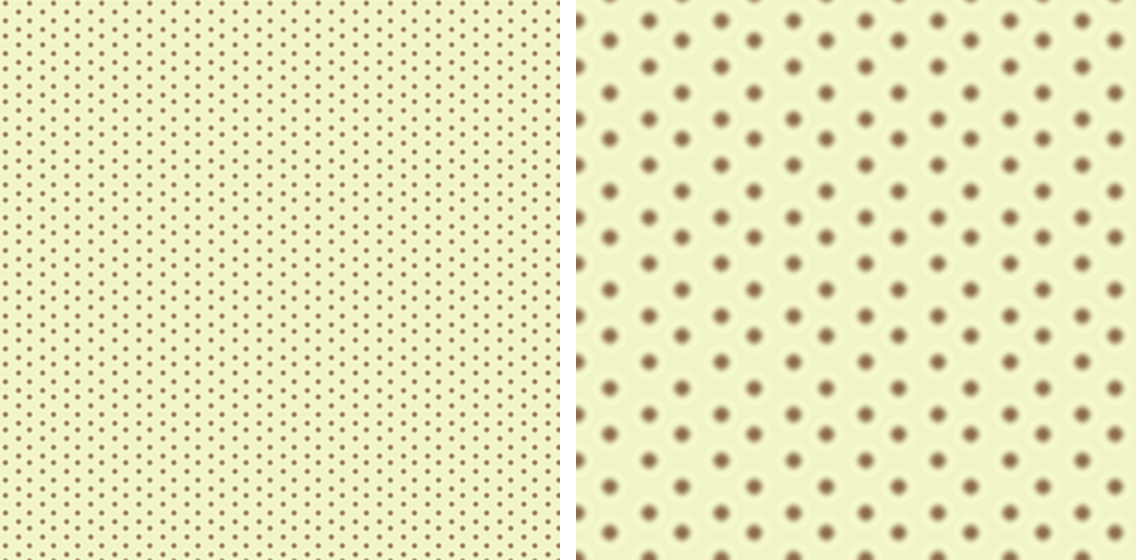
Left: the whole. Right: its middle third, enlarged.
Give the GLSL for this pattern, as a Shadertoy shader.

```glsl
// Small soft brown diamond dots in a staggered lattice on pale cream.
// Dots sit on alternate nodes of a grid whose steps snap to a 256-unit
// weave, which gives the slightly uneven spacing of rows and columns.

#define UNITS 256.0                  // weave units down the canvas
#define PITCH vec2(5.5, 3.75)        // mean column and row step, in units
#define ORIGIN vec2(2.5, 1.5)        // first dot, from the upper left
#define CORE_RADIUS 0.3
#define EDGE_RADIUS 1.9
#define DIAMOND 0.1                  // 0 = round dot, 1 = diamond
#define HALO 0.04                    // faint light rim around each dot
#define CREAM vec3(0.945, 0.957, 0.780)
#define BROWN vec3(0.550, 0.425, 0.290)

// Centre of a lattice node, snapped to whole weave units.
vec2 nodeCentre(vec2 node) {
    return ORIGIN + ceil(node * PITCH - 0.001);
}

// Ink of one dot: a soft core, then a slight negative rim.
float dotInk(vec2 offset, float pixelSize) {
    vec2 a = abs(offset);
    float radius = mix(length(a), a.x + a.y, DIAMOND);
    float soften = 0.5 * max(pixelSize - 0.5, 0.0);
    float core = 1.0 - smoothstep(CORE_RADIUS - soften, EDGE_RADIUS + soften, radius);
    float rim = smoothstep(1.7, 2.3, radius) * (1.0 - smoothstep(2.3, 3.0, radius));
    return core - HALO * rim;
}

void mainImage(out vec4 fragColor, in vec2 fragCoord) {
    // Weave coordinates, measured from the upper left corner.
    float pixelSize = UNITS / iResolution.y;
    vec2 p = vec2(fragCoord.x, iResolution.y - fragCoord.y) * pixelSize;
    vec2 nearest = floor((p - ORIGIN) / PITCH + 0.5);

    // Add up the dots on the nearby even nodes.
    float ink = 0.0;
    for (int j = -1; j <= 1; j++) {
        for (int i = -1; i <= 1; i++) {
            vec2 node = nearest + vec2(i, j);
            float occupied = 1.0 - mod(node.x + node.y, 2.0);
            ink += occupied * dotInk(p - nodeCentre(node), pixelSize);
        }
    }

    vec3 colour = mix(CREAM, BROWN, min(ink, 1.0));
    fragColor = vec4(clamp(colour, 0.0, 1.0), 1.0);
}
```
